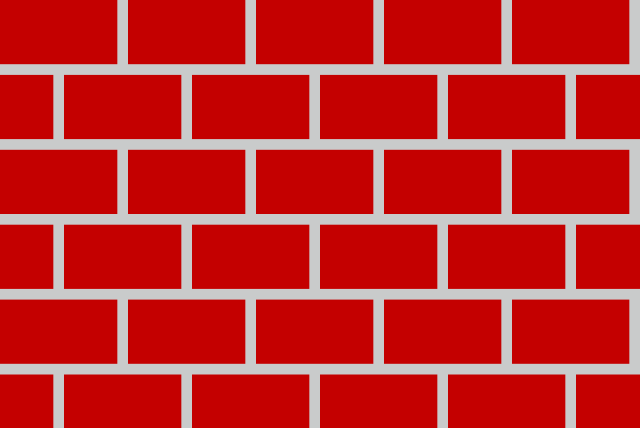
Write a Shadertoy shader that draws this pattern.

```glsl
// Running-bond wall of flat red bricks with pale grey mortar joints.

const vec2 CANVAS = vec2(60.0, 40.0);      // canvas size, in joint widths
const vec2 BRICK = vec2(11.0, 6.0);        // brick face size
const float JOINT = 1.0;                   // mortar thickness
const float ROW_SHIFT = 0.5;               // offset of odd rows, in brick pitches
const vec3 BRICK_COLOR = vec3(0.77, 0.0, 0.0);
const vec3 MORTAR_COLOR = vec3(0.79, 0.797, 0.797);

// Share of a pixel covered by the nearest brick, filtered along each axis.
float brickCoverage(vec2 p, vec2 pixel) {
    vec2 pitch = BRICK + JOINT;

    // Cells are centred on bricks, so each joint is split between neighbours.
    vec2 cell = (p + 0.5 * JOINT) / pitch;
    cell.x -= ROW_SHIFT * mod(floor(cell.y), 2.0);
    vec2 local = (fract(cell) - 0.5) * pitch;

    vec2 edge = abs(local) - 0.5 * BRICK;
    vec2 coverage = clamp(0.5 - edge / pixel, 0.0, 1.0);
    return coverage.x * coverage.y;
}

void mainImage(out vec4 fragColor, in vec2 fragCoord) {
    // Rows are laid out from the top left corner.
    vec2 pixel = CANVAS / iResolution.xy;
    vec2 p = vec2(fragCoord.x, iResolution.y - fragCoord.y) * pixel;

    vec3 color = mix(MORTAR_COLOR, BRICK_COLOR, brickCoverage(p, pixel));
    fragColor = vec4(color, 1.0);
}
```
